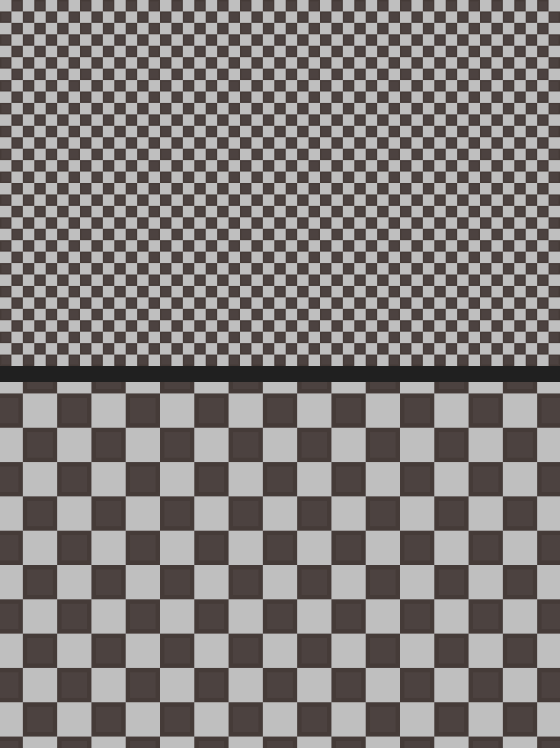
Top, the full canvas; bottom, a detail of the centre.
A WebGL 1 fragment shader for this pattern:

```glsl
precision highp float;
// Two-tone checkerboard of 49 by 32 plain squares filling the canvas.
// Each axis gives a smoothed wave of sign +1 / -1; their product picks the
// tone, and the dark squares are slightly deeper just inside their edges.

uniform vec2 u_resolution;

#define CELLS vec2(49.0, 32.0)
#define LIGHT_COLOR vec3(0.750, 0.750, 0.750)
#define DARK_COLOR vec3(0.300, 0.260, 0.250)
#define RIM_COLOR vec3(0.270, 0.230, 0.220)
#define RIM_WIDTH 0.13

// Distance on each axis to the nearest cell border, in cells
vec2 borderDistance(vec2 grid) {
  return 0.5 - abs(fract(grid) - 0.5);
}

// +1 in even cells, -1 in odd cells, with a ramp one pixel wide between
vec2 alternatingWave(vec2 grid, vec2 pixel) {
  vec2 parity = 1.0 - 2.0 * mod(floor(grid), 2.0);
  return parity * clamp(2.0 * borderDistance(grid) / pixel, 0.0, 1.0);
}

void main() {
  vec2 grid = gl_FragCoord.xy / u_resolution * CELLS;
  vec2 pixel = CELLS / u_resolution;

  // Dark coverage: squares whose column and row have equal parity
  vec2 wave = alternatingWave(grid, pixel);
  float darkness = 0.5 + 0.5 * wave.x * wave.y;

  // Deeper rim of the dark squares
  vec2 border = borderDistance(grid);
  float softness = 0.5 * max(pixel.x, pixel.y);
  float rim = 1.0 - smoothstep(RIM_WIDTH - softness, RIM_WIDTH + softness,
                               min(border.x, border.y));
  vec3 darkTone = mix(DARK_COLOR, RIM_COLOR, rim);

  gl_FragColor = vec4(mix(LIGHT_COLOR, darkTone, darkness), 1.0);
}
```
